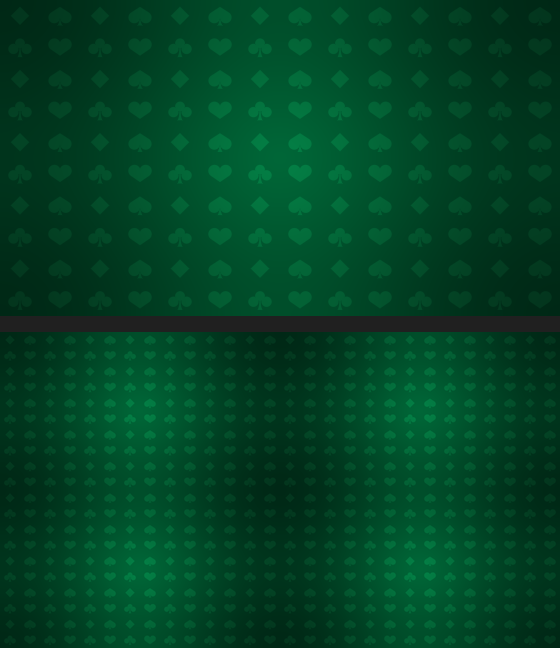
Top, the tile; bottom, the same tile 2 across and 2 down.
Give the GLSL for this pattern, as a WebGL 1 fragment shader.

```glsl
precision highp float;
// Card suits in a staggerless grid on green felt, lit softly from the centre.
// Each 2 x 2 block holds diamond, spade, club and heart distance shapes;
// the light is built from sines, so it wraps smoothly at every edge.

uniform vec2 u_resolution;

const float PI = 3.14159265;
const vec2 GRID = vec2(14.0, 10.0);   // symbols across and down
const float SYMBOL_SIZE = 0.37;       // half width, in cell heights

float circle(vec2 p, vec2 centre, float radius) {
  return length(p - centre) - radius;
}

float diamond(vec2 p, float halfWidth) {
  return (abs(p.x) + abs(p.y) - halfWidth) * 0.7071;
}

// Two round lobes joined by tangent lines to a tip below them.
// The radius must exceed lobe.x so that the lobes meet.
float heart(vec2 p, vec2 lobe, float radius, float tipY) {
  p.x = abs(p.x);
  vec2 tip = vec2(0.0, tipY);
  vec2 axis = lobe - tip;
  float s = radius / length(axis);
  float c = sqrt(1.0 - s * s);
  axis = normalize(axis);
  vec2 side = vec2(axis.x * c + axis.y * s, axis.y * c - axis.x * s);
  float cleftY = lobe.y + sqrt(radius * radius - lobe.x * lobe.x);
  float wedge = dot(p - tip, vec2(side.y, -side.x));
  wedge = max(wedge, max(dot(p - lobe, side), p.y - cleftY));
  return min(wedge, circle(p, lobe, radius));
}

// Stalk that flares towards its foot.
float stem(vec2 p, float topY, float footY) {
  float t = clamp((topY - p.y) / (topY - footY), 0.0, 1.0);
  float halfWidth = 0.06 + 0.15 * t * t * t;
  return max(abs(p.x) - halfWidth, max(p.y - topY, footY - p.y));
}

float spade(vec2 p) {
  float leaf = heart(vec2(p.x, -p.y), vec2(0.49, 0.14), 0.5, -0.77);
  return min(leaf, stem(p, -0.1, -0.83));
}

float club(vec2 p) {
  float leaves = circle(p, vec2(0.0, 0.35), 0.42);
  leaves = min(leaves, circle(vec2(abs(p.x), p.y), vec2(0.56, -0.13), 0.44));
  return min(leaves, stem(p, 0.1, -0.83));
}

// Picks the suit from the parity of the column and row.
float suit(vec2 p, vec2 cell) {
  vec2 odd = mod(cell, 2.0);
  if (odd.y > 0.5) {
    return odd.x > 0.5 ? spade(p) : diamond(p, 0.79);
  }
  return odd.x > 0.5 ? heart(p, vec2(0.48, 0.25), 0.52, -0.71) : club(p);
}

// Green felt, bright in the middle and darker towards the edges.
vec3 felt(vec2 uv) {
  vec2 offset = sin(PI * (uv - 0.5)) * vec2(1.0, 0.6);
  float green = 0.40 - 0.195 * pow(length(offset), 1.4);
  return vec3(0.0, green, green * 0.54);
}

void main() {
  vec2 uv = gl_FragCoord.xy / u_resolution;
  vec2 grid = uv * GRID;
  float cellAspect = u_resolution.x * GRID.y / (u_resolution.y * GRID.x);
  vec2 p = (fract(grid) - 0.5) * vec2(cellAspect, 1.0) / SYMBOL_SIZE;

  // Lighter symbols, with edges smoothed over about one pixel
  float pixel = GRID.y / (u_resolution.y * SYMBOL_SIZE);
  float mask = 1.0 - smoothstep(-0.7 * pixel, 0.7 * pixel, suit(p, floor(grid)));
  vec3 ground = felt(uv);
  vec3 symbol = ground * 1.2 + vec3(0.01, 0.02, 0.012);
  gl_FragColor = vec4(mix(ground, symbol, mask), 1.0);
}
```
